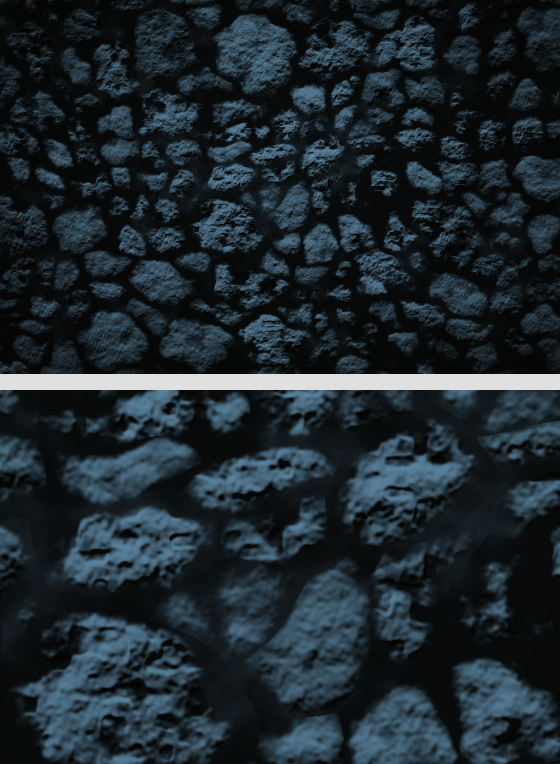
Top, the full canvas; bottom, a detail of the centre.
Give the GLSL for this texture, as a Shadertoy shader.

```glsl
// Dry stone wall at dusk: mixed blocks and filler stones with dark joints.
// A weighted Voronoi diagram on shifted courses gives the stones; fractal
// noise gives ragged edges, pits and relief, lit from above with a vignette.

float hash(vec2 p) {
    return fract(sin(dot(p, vec2(127.1, 311.7))) * 43758.5453);
}

vec2 hash2(vec2 p) {
    return vec2(hash(p), hash(p + 37.7));
}

float noise(vec2 p) {
    vec2 i = floor(p), f = fract(p);
    f = f * f * (3.0 - 2.0 * f);
    return mix(mix(hash(i), hash(i + vec2(1, 0)), f.x),
               mix(hash(i + vec2(0, 1)), hash(i + vec2(1, 1)), f.x), f.y);
}

float fbm(vec2 p) {
    float sum = 0.0, amp = 0.5;
    for (int i = 0; i < 4; i++) {
        sum += amp * noise(p);
        p = mat2(1.68, 1.26, -1.26, 1.68) * p + 5.3;
        amp *= 0.5;
    }
    return sum;
}

// Surface height: grain plus the pits of porous stones
float relief(vec2 p, float porous) {
    float pits = 1.0 - smoothstep(0.2, 0.5, noise(p * 75.0 + 9.0));
    return fbm(p * 24.0) - 0.09 * porous * pits;
}

// Seed k of a cell: position in xy, weight in z (negative when unused).
// A cell holds one block with a corner filler, or up to four small stones.
vec3 stoneSeed(vec2 cell, int k) {
    vec2 id = cell + float(k) * 17.3;
    vec2 jitter = hash2(id) - 0.5;
    if (hash(cell + 3.1) < 0.48) {
        if (k == 0) return vec3(0.5 + 0.22 * jitter, 0.13);
        if (k == 1) return vec3(vec2(0.96, 0.95) + 0.2 * jitter, 0.02);
        return vec3(-1.0);
    }
    if (k == 3 && hash(cell + 8.4) < 0.5) return vec3(-1.0);
    vec2 quadrant = vec2(k % 2, k / 2) * 0.5 + 0.25;
    return vec3(quadrant + 0.26 * jitter, 0.05 * hash(id + 5.9));
}

// Finds the stone at q: its centre, soft edge distance and outward direction
void findStone(vec2 q, out vec2 centre, out float edge, out vec2 outward) {
    float best = 1e5, bestWeight = 0.0, total = 1e-6;
    centre = q;
    outward = vec2(0.0);
    for (int pass = 0; pass < 2; pass++)
    for (int j = -1; j <= 1; j++)
    for (int i = -1; i <= 1; i++) {
        float row = floor(q.y) + float(j);
        float shift = hash(vec2(row, 2.7));
        vec2 cell = vec2(floor(q.x - shift) + float(i), row);
        for (int k = 0; k < 4; k++) {
            vec3 seed = stoneSeed(cell, k);
            if (seed.z < 0.0) continue;
            vec2 pos = cell + vec2(shift, 0.0) + seed.xy;
            float power = dot(q - pos, q - pos) - seed.z;
            if (pass == 0) {
                if (power < best) { best = power; bestWeight = seed.z; centre = pos; }
            } else {
                vec2 apart = pos - centre;
                float gap = length(apart);
                if (gap < 0.001) continue;
                float w = exp(-16.0 * max(power - best, 0.0) / (2.0 * gap));
                total += w;
                outward += w * apart / gap;
            }
        }
    }
    edge = -log(total) / 16.0;
    outward /= total;
}

void mainImage(out vec4 fragColor, in vec2 fragCoord) {
    vec2 p = fragCoord / iResolution.y;
    vec2 uv = fragCoord / iResolution.xy;

    // Wavy courses of uneven height, with ragged stone outlines
    vec2 q = p / vec2(0.2, 0.16) + vec2(3.0, 7.0);
    q += 0.45 * (vec2(noise(p * 4.0), noise(p * 4.0 + 31.0)) - 0.5);
    q += 0.2 * (vec2(noise(p * 17.0 + 11.0), noise(p * 17.0 + 53.0)) - 0.5);
    q.y += 0.13 * sin(q.y * 2.3);

    vec2 centre, outward;
    float edge;
    findStone(q, centre, edge, outward);

    // Character of each stone
    vec2 id = floor(centre * 64.0);
    float porous = smoothstep(0.2, 0.7, hash(id + 1.7));
    float tone = mix(0.72, 1.28, hash(id + 4.2)) * mix(1.12, 0.95, porous);
    vec2 tilt = hash2(id + 6.6) - 0.5;
    vec2 grain = p + hash2(id) * 7.0;

    // Light from above on grain, rounded rim and tilted face
    vec2 toLight = normalize(vec2(-0.3, 1.0));
    float height = relief(grain, porous);
    float slope = (height - relief(grain + 0.003 * toLight, porous)) / 0.003;
    float rim = exp(-max(edge, 0.0) / 0.13);
    float light = 1.0 + mix(0.035, 0.055, porous) * slope;
    light += 0.6 * rim * dot(outward, toLight) + 0.9 * dot(q - centre, tilt);
    light = max(light, 0.04);

    // Hollows and joints
    float cavity = mix(1.0, smoothstep(0.25, 0.5, height), mix(0.45, 0.95, porous));
    float occlusion = 1.0 - 0.55 * exp(-max(edge, 0.0) / 0.08);
    float inset = mix(0.015, 0.055, hash(id + 9.1));
    float ragged = 0.25 * (height - 0.45);
    float stone = smoothstep(-0.02, 0.06, edge - inset + ragged);
    float mortar = 0.03 + 0.16 * smoothstep(0.45, 0.75, fbm(p * 13.0)) * height;
    float value = mix(mortar, 0.46 * tone * light * cavity * occlusion, stone);

    // Vignette, soft highlight limit and cold blue tint
    float corner = length((uv - 0.5) * vec2(1.1, 1.0));
    value *= mix(1.2, 0.28, smoothstep(0.05, 0.75, corner));
    value = 0.62 * tanh(value / 0.62);
    vec3 color = vec3(0.012, 0.012, 0.008) + value * vec3(0.55, 0.81, 0.99);
    fragColor = vec4(color, 1.0);
}
```
